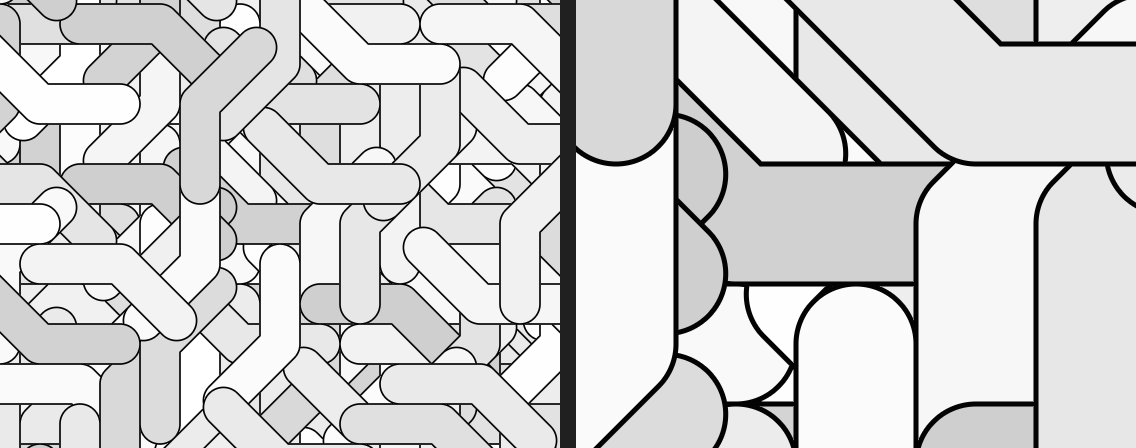
Left, the full canvas; right, a detail of the centre.
This pattern is drawn by a Shadertoy shader. Its source:

```glsl
// Overlapping pale grey pipes with black outlines, stacked in random order.
// Every grid point carries bent pipes: two capsule arms, 135 degrees apart,
// in a random quarter turn. The topmost pipe gives each point its shade.

const float CELLS_ACROSS = 14.0;   // grid cells over the canvas width
const float ARM_LENGTH   = 2.0;    // all lengths below are in cells
const float PIPE_RADIUS  = 0.5;
const float LINE_WIDTH   = 0.042;
const float BEND_ANGLE   = 2.35619;
const float QUARTER_TURN = 1.570796;
const float DARKEST      = 0.80;
const float LIGHTEST     = 1.0;
const float SHADE_BIAS   = 0.75;   // below 1 favours light pipes
const int   REACH        = 3;      // neighbours a pipe can extend over
const int   LAYERS       = 2;      // pipes per grid point
const vec3  INK          = vec3(0.01);

struct Pipe {
    float dist;    // signed distance to the outline
    float depth;   // stacking order, higher is nearer
    float shade;
};

vec3 hash33(vec3 p) {
    p = fract(p * vec3(0.1031, 0.1030, 0.0973));
    p += dot(p, p.yxz + 33.33);
    return fract((p.xxy + p.yxx) * p.zyx);
}

// Distance from p to an arm that starts at the origin.
float armDistance(vec2 p, float angle) {
    vec2 dir = vec2(cos(angle), sin(angle));
    return length(p - dir * clamp(dot(p, dir), 0.0, ARM_LENGTH));
}

Pipe pipeAt(vec2 p, vec2 elbow, int layer) {
    vec3 rnd = hash33(vec3(elbow + 57.0, float(layer) * 19.0 + 7.0));
    float angle = floor(rnd.x * 4.0) * QUARTER_TURN;
    vec2 q = p - elbow;
    float axis = min(armDistance(q, angle), armDistance(q, angle + BEND_ANGLE));
    float shade = mix(DARKEST, LIGHTEST, pow(rnd.z, SHADE_BIAS));
    return Pipe(axis - PIPE_RADIUS, rnd.y, shade);
}

void mainImage(out vec4 fragColor, in vec2 fragCoord) {
    float pixel = CELLS_ACROSS / iResolution.x;
    vec2 p = (fragCoord - 0.5 * iResolution.xy) * pixel;
    vec2 home = floor(p + 0.5);

    // Find the topmost pipe that covers this point.
    float topDepth = -1.0;
    float shade = LIGHTEST;
    for (int layer = 0; layer < LAYERS; layer++)
    for (int y = -REACH; y <= REACH; y++)
    for (int x = -REACH; x <= REACH; x++) {
        Pipe pipe = pipeAt(p, home + vec2(x, y), layer);
        if (pipe.dist < 0.0 && pipe.depth > topDepth) {
            topDepth = pipe.depth;
            shade = pipe.shade;
        }
    }

    // Nearest outline among the pipes that are not hidden below it.
    float edge = 1.0;
    for (int layer = 0; layer < LAYERS; layer++)
    for (int y = -REACH; y <= REACH; y++)
    for (int x = -REACH; x <= REACH; x++) {
        Pipe pipe = pipeAt(p, home + vec2(x, y), layer);
        if (pipe.depth >= topDepth) edge = min(edge, abs(pipe.dist));
    }

    // Antialiased outline over the flat shade.
    float ink = clamp((0.5 * LINE_WIDTH - edge) / pixel + 0.5, 0.0, 1.0);
    fragColor = vec4(mix(vec3(shade), INK, ink), 1.0);
}
```
